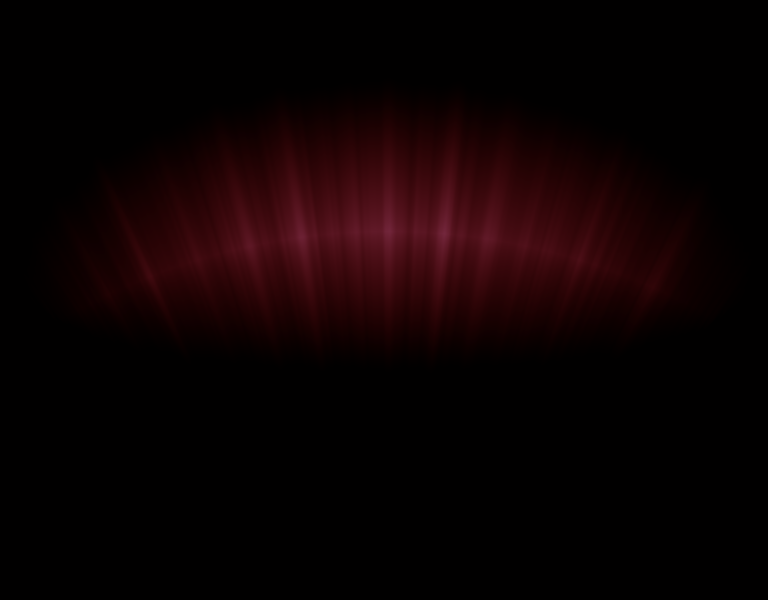
A Shadertoy shader for this background:

```glsl
// A dark red aurora: a bowed band of light on black, crossed by fanned rays.
// A bent ellipse shapes the glow, an arc marks its bright crest, and
// gaussian streaks plus 1D noise over the fan slope make the rays.

float hash(float n) {
    return fract(sin(n * 127.1) * 4375.85);
}

float noise(float x) {
    float cell = floor(x);
    return mix(hash(cell), hash(cell + 1.0), smoothstep(0.0, 1.0, x - cell));
}

// Narrow core with a soft skirt
float streak(float offset) {
    float d = offset * offset;
    return 0.6 * exp(-d / 0.00012) + 0.4 * exp(-d / 0.0007);
}

// Ray brightness over the fan slope, 0 being the vertical ray.
float rays(float slope) {
    float sum = 0.0;
    for (int i = 0; i < 6; i++) {
        float k = float(i);
        float leftPlace = -0.053 - 0.101 * k;
        float rightPlace = 0.003 + k * (0.082 + 0.004 * (k - 2.8) * (k - 2.8));
        float leftPower = 0.6 + 0.4 * cos(2.094 * (k - 1.2));
        float rightPower = 0.65 + 0.25 * cos(1.2 * k);
        sum += leftPower * streak(slope - leftPlace);
        sum += rightPower * streak(slope - rightPlace);
    }
    float grain = 0.4 * noise(slope * 38.0 + 40.0) + 0.35 * noise(slope * 85.0 + 90.0)
                + 0.25 * noise(slope * 170.0 + 200.0);
    return 0.52 * sum + 0.55 * grain;
}

void mainImage(out vec4 fragColor, in vec2 fragCoord) {
    // Heights run from 0 to 1; x is centred on the fan.
    vec2 p = (fragCoord - vec2(0.506 * iResolution.x, 0.0)) / iResolution.y;

    // Crest of the band, a circular arc
    float crestY = -0.473 + sqrt(max(1.182 - p.x * p.x, 0.0));
    float above = p.y - crestY;
    float crest = exp(-abs(above) / (above > 0.0 ? 0.07 : 0.05));

    // Rays spread from a point below the canvas
    float ray = rays(p.x / max(p.y + 0.333, 0.01));

    // Bent ellipse, stretched a little where a ray is bright
    float rise = p.y - (0.617 - 0.35 * (0.614 - crestY));
    vec2 q = vec2(p.x / 0.615, rise / (rise > 0.0 ? 0.25 : 0.235));
    float inside = max(1.0 - dot(q, q) * (1.08 - 0.18 * ray), 0.0);

    // Broad glow and crest, both modulated by the rays
    float light = 0.26 * pow(inside, 1.45) + 0.12 * crest * pow(inside, 0.65);
    light *= 0.72 + 0.62 * ray;

    // Deep red that turns to rose as it brightens
    float rose = pow(light / 0.32, 2.3);
    fragColor = vec4(light + 0.004, 0.07 * rose, 0.11 * rose, 1.0);
}
```
